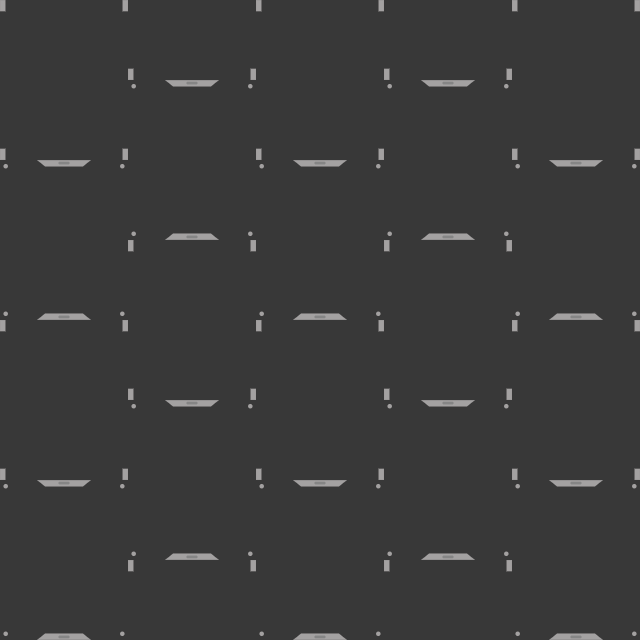
Reproduce this pattern procedurally as a WebGL 1 fragment shader.

```glsl
precision highp float;

uniform vec2 u_resolution;

float box(vec2 p, vec2 halfSize) {
  vec2 d = abs(p) - halfSize;
  return length(max(d, 0.0)) + min(max(d.x, d.y), 0.0);
}

// Trapezoid standing on its narrow side at y = 0
float trapezoid(vec2 p, float narrowHalf, float wideHalf, float height) {
  float slope = (wideHalf - narrowHalf) / height;
  float slant = (abs(p.x) - narrowHalf - slope * p.y) / length(vec2(1.0, slope));
  return max(slant, abs(p.y - 0.5 * height) - 0.5 * height);
}

float capsule(vec2 p, float halfLength, float radius) {
  return length(vec2(max(abs(p.x) - halfLength + radius, 0.0), p.y)) - radius;
}

float coverage(float dist, float pixel) {
  return clamp(0.5 - dist / pixel, 0.0, 1.0);
}

void main() {
  // The canvas is 100 units across: five columns, each repeating every 50 units
  float pixel = 100.0 / u_resolution.y;
  vec2 p = gl_FragCoord.xy * pixel;
  float isOdd = mod(floor(p.x / 20.0), 2.0);

  // Mirror each cell about both axes; odd columns sit higher
  vec2 cell = vec2(mod(p.x, 20.0) - 10.0,
                   mod(p.y - mix(12.5, 25.0, isOdd) + 25.0, 50.0) - 25.0);
  cell = abs(cell);

  // Light parts: tray, side bar and dot
  float light = trapezoid(cell - vec2(0.0, 11.48), 2.95, 4.2, 1.0);
  light = min(light, box(cell - vec2(9.57, 13.39), vec2(0.425, 0.88)));
  light = min(light, length(cell - vec2(9.11, 11.53)) - 0.35);

  // Grey slot inside the tray
  float slot = capsule(cell - vec2(0.0, 12.02), 0.87, 0.21);

  vec3 color = vec3(0.22);
  color = mix(color, vec3(0.64, 0.63, 0.63), coverage(light, pixel));
  color = mix(color, vec3(0.52), coverage(slot, pixel));
  gl_FragColor = vec4(color, 1.0);
}
```
